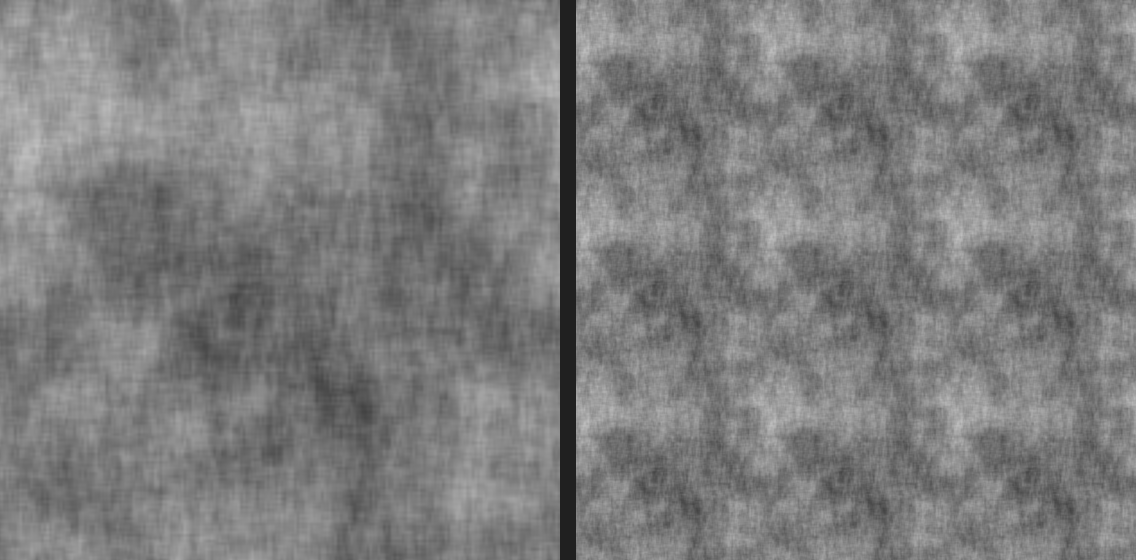
Left: one tile. Right: repeated 3 by 3.
Give the GLSL for this texture, as a WebGL 1 fragment shader.

```glsl
precision highp float;
// Tileable grey cloth: soft mottled clouds crossed by fine vertical and horizontal threads.
uniform vec2 u_resolution;

float hash(vec2 cell, float seed) {
  vec3 p = fract(vec3(cell, seed).xyx * vec3(0.1031, 0.1030, 0.0973) + seed * 0.137);
  p += dot(p, p.yzx + 33.33);
  return fract((p.x + p.y) * p.z);
}

// Value noise in -0.5..0.5 that wraps after a whole number of cells.
float wrapNoise(vec2 uv, vec2 cells, float seed) {
  vec2 p = uv * cells + vec2(hash(cells, seed), hash(cells.yx, seed + 0.5));
  vec2 cell = mod(floor(p), cells);
  vec2 next = mod(cell + 1.0, cells);
  vec2 f = fract(p);
  f = f * f * (3.0 - 2.0 * f);
  float low = mix(hash(cell, seed), hash(vec2(next.x, cell.y), seed), f.x);
  float high = mix(hash(vec2(cell.x, next.y), seed), hash(next, seed), f.x);
  return mix(low, high, f.y) - 0.5;
}

// Octaves of noise; unequal cell counts stretch the grain along one axis.
float layers(vec2 uv, vec2 cells, float gain, float seed) {
  float sum = 0.0;
  float amplitude = 1.0;
  for (int i = 0; i < 5; i++) {
    sum += amplitude * wrapNoise(uv, cells, seed + float(i) * 3.7);
    cells *= 2.0;
    amplitude *= gain;
  }
  return sum;
}

// Three octaves of long, thin streaks.
float threads(vec2 uv, vec2 cells, float gain, float seed) {
  float sum = 0.0;
  float amplitude = 1.0;
  for (int i = 0; i < 3; i++) {
    sum += amplitude * wrapNoise(uv, cells, seed + float(i) * 5.3);
    cells *= 2.0;
    amplitude *= gain;
  }
  return sum;
}

void main() {
  vec2 uv = gl_FragCoord.xy / u_resolution;

  float clouds = 0.235 * layers(uv, vec2(5.0, 4.0), 0.65, 11.0);
  float warp = 0.07 * threads(uv, vec2(52.0, 13.0), 0.85, 41.0);
  float weft = 0.04 * threads(uv, vec2(12.0, 50.0), 1.0, 73.0);

  float grey = 0.5 + clouds + warp + weft;
  gl_FragColor = vec4(vec3(clamp(grey, 0.0, 1.0)), 1.0);
}
```
